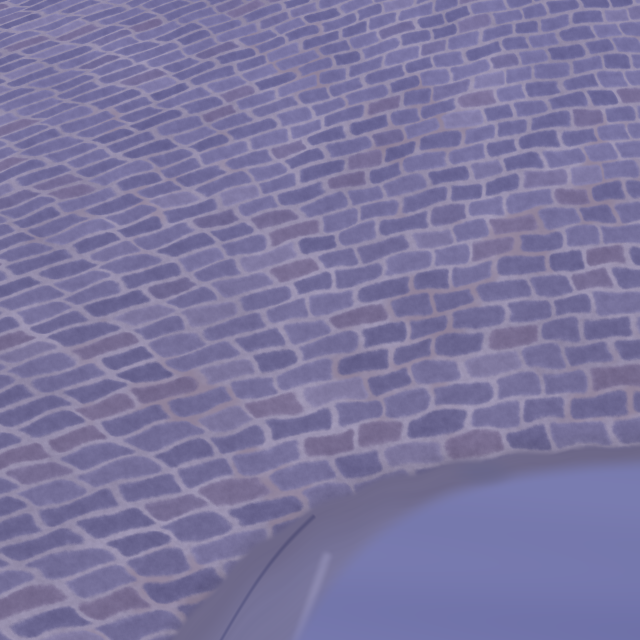
Give the GLSL for this texture, as a Shadertoy shader.

```glsl
// Cobbled paving seen at a slant: arched rows of setts shrink with distance and
// shear into diamonds on the left. Rows come from a log perspective with a parabolic
// bend; a smooth blue body with a grey rim covers the lower right corner.

float hash(vec2 p) {
    p = fract(p * vec2(0.1031, 0.1137));
    p += dot(p, p.yx + 33.33);
    return fract((p.x + p.y) * p.x * 17.0);
}

// Layered sines, each turned and finer than the last; about -1 to 1
float mottle(vec2 p) {
    float sum = 0.0, amp = 0.5;
    for (int i = 0; i < 5; i++) {
        sum += amp * sin(p.x + 1.7 * sin(p.y)) * cos(p.y + 1.3 * sin(p.x * 0.8));
        p = mat2(1.4, 1.2, -1.2, 1.4) * p + 2.3;
        amp *= 0.62;
    }
    return sum;
}

float roundBox(vec2 p, vec2 halfSize, float radius) {
    vec2 d = abs(p) - halfSize + radius;
    return length(max(d, 0.0)) + min(max(d.x, d.y), 0.0) - radius;
}

float segment(vec2 p, vec2 a, vec2 b) {
    vec2 ab = b - a;
    return length(p - a - ab * clamp(dot(p - a, ab) / dot(ab, ab), 0.0, 1.0));
}

// Signed distance to a curve that climbs from (start, 0) and levels off at height
float risingEdge(vec2 p, float start, float height, float rate) {
    float fall = exp(-(p.x - start) * rate);
    float slope = height * rate * fall;
    return (p.y - height * (1.0 - fall)) / sqrt(1.0 + slope * slope);
}

vec3 paving(vec2 p) {
    // Row height grows towards the viewer; the log keeps rows evenly counted
    float size = 0.0234 + 0.03 * (1.0 - p.y);
    float bend = (p.x - 1.1) / (2.0 * size);
    float v = -log(size) / 0.03 + 0.035 * bend * bend;
    v += 0.07 * sin(p.x * 41.0 + 3.0 * sin(p.y * 19.0)) + 0.05 * sin(p.x * 73.0 - p.y * 57.0);
    float row = floor(v), across = v - row - 0.5;

    // Position along the row: half-sett stagger, leaning joints, uneven widths
    float lean = 0.5 * (1.0 - smoothstep(0.1, 0.75, p.x));
    float u = (p.x - 0.6) / (2.0 * size) + 0.5 * row + lean * across;
    u += 0.16 * (hash(vec2(row + 40.0, 7.0)) - 0.5);
    u += 0.11 * sin(u * 2.1 + row * 4.7) + 0.03 * sin(across * 5.0 + row * 2.0);
    vec2 id = vec2(floor(u) + 80.0, row + 40.0);
    float tone = hash(id), wear = hash(id + 31.7);

    // Sett outline with jittered centre, size and ragged edge
    vec2 q = vec2(2.0 * (fract(u) - 0.5), across);
    q += vec2(0.06, 0.05) * (vec2(wear, hash(id + 11.3)) - 0.5);
    float grain = mottle(p * 90.0), fine = mottle(p * 210.0 + 5.0);
    float d = roundBox(q, vec2(0.89, 0.405) + 0.05 * (tone - 0.5), 0.17);
    d += 0.035 * grain + 0.015 * fine;
    float stoneMask = 1.0 - smoothstep(-0.07, 0.08, d);

    vec3 stone = mix(vec3(0.395, 0.38, 0.545), vec3(0.465, 0.445, 0.605), tone);
    stone = mix(stone, vec3(0.47, 0.42, 0.55), 0.75 * smoothstep(0.82, 0.95, wear));
    stone = mix(stone, vec3(0.53, 0.50, 0.64), 0.6 * (1.0 - smoothstep(0.03, 0.12, wear)));
    stone += 0.022 * grain + 0.016 * fine;
    stone += 0.03 * smoothstep(-0.2, 0.0, d);
    stone += vec3(0.01, 0.015, 0.035) * smoothstep(0.4, 1.0, p.y);

    // Joint sand, paler in places and dusty brown in others
    float dust = mottle(p * 13.0);
    vec3 sand = vec3(0.585, 0.555, 0.67) + 0.035 * dust + 0.025 * fine;
    sand = mix(sand, vec3(0.55, 0.49, 0.58), 0.7 * smoothstep(0.3, 0.8, mottle(p * 9.0 + 4.0)));
    return mix(sand, stone, stoneMask) + 0.012 * dust;
}

void mainImage(out vec4 fragColor, in vec2 fragCoord) {
    vec2 p = fragCoord / iResolution.xy;
    vec3 color = paving(p);

    // Grey rim with a soft contact shadow, crease and pale streaks
    float rimEdge = risingEdge(p, 0.27, 0.315, 4.8) + 0.003 * sin(p.x * 60.0);
    float bodyEdge = risingEdge(p, 0.455, 0.29, 6.5);
    color *= 1.0 - 0.07 * (1.0 - smoothstep(0.0, 0.03, rimEdge));
    vec3 rim = mix(vec3(0.43, 0.41, 0.54), vec3(0.47, 0.46, 0.61), smoothstep(0.01, 0.09, -rimEdge));
    rim += 0.012 * mottle(vec2(rimEdge * 70.0, p.x * 6.0));
    float bow = 0.02 * sin((p.x - 0.34) * 20.0);
    float crease = segment(p - vec2(0.0, bow), vec2(0.34, -0.01), vec2(0.49, 0.19));
    rim -= vec3(0.09, 0.08, 0.06) * (1.0 - smoothstep(0.0, 0.005, crease));
    float streak = segment(p, vec2(0.465, 0.0), vec2(0.51, 0.13));
    rim += 0.07 * (1.0 - smoothstep(0.0, 0.013, streak));
    color = mix(color, rim, 1.0 - smoothstep(-0.008, 0.006, rimEdge));

    // Smooth blue body, a little deeper towards its lower right
    vec3 body = mix(vec3(0.47, 0.48, 0.685), vec3(0.44, 0.45, 0.665), smoothstep(0.2, 0.0, p.y) * p.x);
    body += 0.006 * sin(p.y * 45.0 + 4.0 * p.x);
    color = mix(color, body, 1.0 - smoothstep(-0.022, 0.012, bodyEdge));
    float smudge = length((p - vec2(0.755, 0.262)) * vec2(1.0, 2.2));
    color = mix(color, vec3(0.40, 0.40, 0.55), 0.6 * (1.0 - smoothstep(0.01, 0.06, smudge)));

    fragColor = vec4(color, 1.0);
}
```
